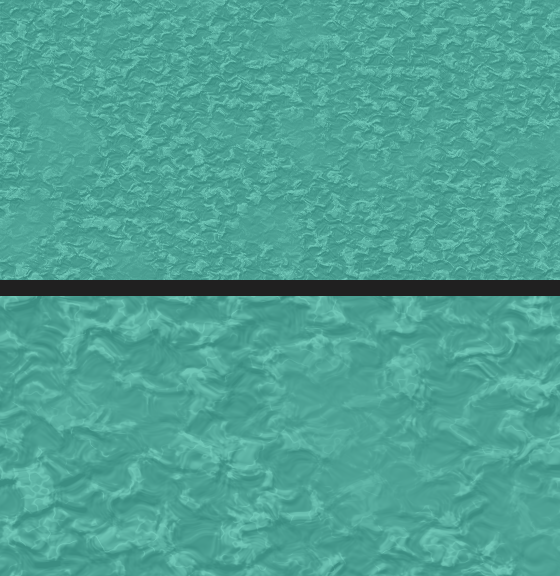
Top: the whole. Bottom: its middle third, enlarged.
This texture is drawn by a WebGL 2 fragment shader. Its source:

```glsl
#version 300 es
precision highp float;
// Rough teal stucco: lacy raised flakes over shaded hollows, with calmer worn patches.

uniform vec2 u_resolution;
out vec4 fragColor;

const vec3 HOLLOW = vec3(0.27, 0.60, 0.55);
const vec3 CREST = vec3(0.40, 0.74, 0.68);
const float TAU = 6.28319;

float hash(vec2 cell) {
    vec3 q = fract(vec3(cell.xyx) * vec3(0.1031, 0.1030, 0.0973));
    q += dot(q, q.yzx + 33.33);
    return fract((q.x + q.y) * q.z);
}

float cornerSlope(vec2 cell, vec2 offset) {
    float angle = TAU * hash(cell);
    return dot(vec2(cos(angle), sin(angle)), offset);
}

float gradientNoise(vec2 p) {
    vec2 cell = floor(p);
    vec2 f = p - cell;
    vec2 w = f * f * f * (f * (f * 6.0 - 15.0) + 10.0);
    vec2 e = vec2(1.0, 0.0);
    float low = mix(cornerSlope(cell, f), cornerSlope(cell + e.xy, f - e.xy), w.x);
    float high = mix(cornerSlope(cell + e.yx, f - e.yx), cornerSlope(cell + e.xx, f - e.xx), w.x);
    return mix(low, high, w.y);
}

// Layered noise; each octave is turned to hide the lattice.
float fbm(vec2 p, int octaves, float gain) {
    mat2 turn = mat2(0.8, 0.6, -0.6, 0.8);
    float sum = 0.0;
    float amplitude = 1.0;
    for (int i = 0; i < octaves; i++) {
        sum += amplitude * gradientNoise(p);
        p = turn * p * 2.03 + 17.3;
        amplitude *= gain;
    }
    return sum;
}

// Plaster height, with flakes a little wider than tall.
float plasterHeight(vec2 p, float scale) {
    vec2 q = p * scale * vec2(0.85, 1.15) + 40.0;
    vec2 warp = vec2(gradientNoise(q * 1.3 + 7.1), gradientNoise(q * 1.3 + 91.7));
    return fbm(q + 0.6 * warp, 4, 0.62);
}

// Thin bright filaments along the zero line of a noise field.
float filaments(vec2 p, float scale, float width) {
    float n = fbm(p * scale * vec2(0.9, 1.1) + 203.0, 3, 0.6);
    return 1.0 - smoothstep(0.0, width, abs(n));
}

void main() {
    vec2 p = gl_FragCoord.xy / u_resolution.y;

    // Flakes and the lace on their rims
    float height = plasterHeight(p, 24.0);
    float flakes = smoothstep(-0.05, 0.42, height);
    float lace = filaments(p, 34.0, 0.15) * smoothstep(-0.2, 0.2, height);
    float crust = 0.6 * flakes + 0.5 * lace;

    // Light from above leaves shade under raised edges
    vec2 towardLight = vec2(-0.002, 0.006);
    float relief = height - plasterHeight(p + towardLight, 24.0);

    float tone = 0.38 + 0.95 * (crust - 0.28) + 0.85 * relief;

    // Broad worn areas with less contrast, and a slow drift in brightness
    float wear = fbm(p * 3.2 + 11.0, 3, 0.5);
    tone = mix(tone, 0.36, 0.6 * smoothstep(0.08, 0.5, wear));
    tone += 0.12 * gradientNoise(p * 5.0 + 63.0);

    fragColor = vec4(mix(HOLLOW, CREST, clamp(tone, -0.3, 1.3)), 1.0);
}
```
